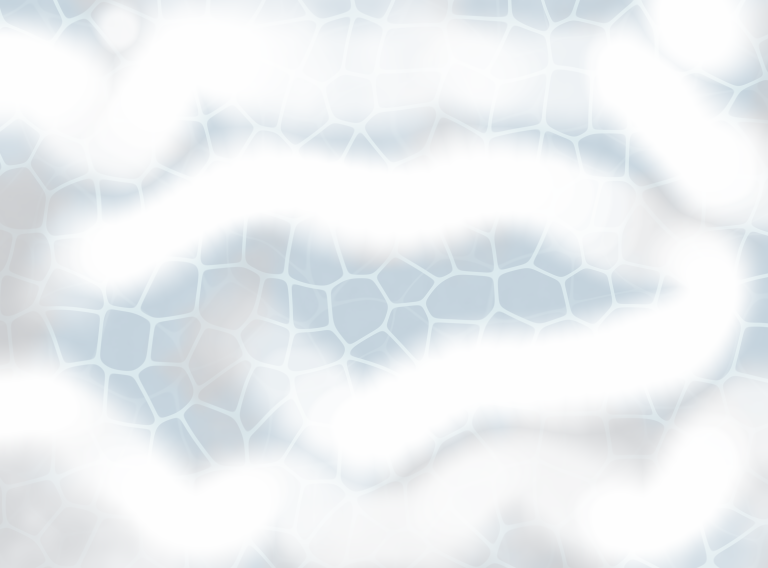
Reproduce this texture procedurally as a Shadertoy shader.

```glsl
// Soft white mist drifting in winding bands over pale blue-grey cells.
// The cells are a Voronoi net with rounded corners and fine bright walls;
// the bands are discs swept along three wavy paths, plus a noise veil.

vec2 hash2(vec2 p) {
    vec3 q = fract(p.xyx * vec3(0.1031, 0.1030, 0.0973));
    q += dot(q, q.yzx + 33.33);
    return fract((q.xx + q.yz) * q.zy);
}

float noise(vec2 p) {
    vec2 i = floor(p), f = fract(p);
    f = f * f * (3.0 - 2.0 * f);
    vec2 e = vec2(0.0, 1.0);
    return mix(mix(hash2(i).x, hash2(i + e.yx).x, f.x),
               mix(hash2(i + e.xy).x, hash2(i + e.yy).x, f.x), f.y);
}

float fbm(vec2 p) {
    float sum = 0.0, amp = 0.5;
    for (int i = 0; i < 4; i++) {
        sum += amp * noise(p);
        p = p * 2.03 + 17.1;
        amp *= 0.5;
    }
    return sum / 0.9375;
}

float bump(float x, float centre, float width) {
    float u = (x - centre) / width;
    return exp(-u * u);
}

// Distance to the cell walls; the soft minimum rounds the corners.
float wallDistance(vec2 p) {
    vec2 cell = floor(p), nearest = vec2(0.0), home = vec2(0.0);
    float best = 9.0;
    for (int j = -1; j <= 1; j++)
    for (int i = -1; i <= 1; i++) {
        vec2 c = cell + vec2(i, j);
        vec2 r = c + 0.12 + 0.76 * hash2(c) - p;
        if (dot(r, r) < best) { best = dot(r, r); nearest = r; home = c; }
    }
    float sum = 0.0;
    for (int j = -2; j <= 2; j++)
    for (int i = -2; i <= 2; i++) {
        vec2 c = home + vec2(i, j);
        vec2 r = c + 0.12 + 0.76 * hash2(c) - p;
        if (i != 0 || j != 0)
            sum += exp(-24.0 * dot(0.5 * (r + nearest), normalize(r - nearest)));
    }
    return -log(sum) / 24.0;
}

float walls(vec2 p, float scale, float width) {
    float blur = max(0.03, scale / iResolution.y);
    return 1.0 - smoothstep(width, width + blur, wallDistance(p * scale));
}

float puff(vec2 p, vec2 centre, float radius) {
    return 1.0 - smoothstep(0.35 * radius, radius, length(p - centre));
}

// Open ring with a wavy upper and lower arm.
vec2 ringPath(float t) {
    float a = mix(-2.28, 3.1, t);
    vec2 c = vec2(0.69, 0.49) + vec2(0.57, 0.18) * vec2(cos(a), sin(a));
    float upper = 0.028 * cos((c.x - 0.46) * 14.0) * smoothstep(0.0, 0.5, sin(a));
    float lower = 0.075 * cos((c.x - 0.65) * 13.0) * smoothstep(1.05, 0.55, c.x);
    c.y += sin(a) > 0.0 ? upper : -lower * smoothstep(0.0, 0.5, -sin(a));
    return c;
}

float upperPath(float x) {
    return 0.875 - 0.2 * smoothstep(1.08, 1.32, x) - 0.12 * bump(x, 0.2, 0.08)
         + 0.03 * bump(x, 0.34, 0.06);
}

float lowerPath(float x) {
    return 0.07 + 0.22 * smoothstep(0.38, 0.05, x) + 0.06 * bump(x, 0.47, 0.08)
         + 0.1 * bump(x, 0.92, 0.13) + 0.2 * smoothstep(1.13, 1.34, x);
}

float mist(vec2 p) {
    float cover = 0.0;
    for (int i = 0; i <= 80; i++) {
        float t = float(i) / 80.0;
        float x = mix(-0.03, 1.4, t);
        float ends = smoothstep(0.0, 0.12, t) * (1.0 - 0.55 * smoothstep(0.9, 0.99, t));
        float thin = 1.0 - 0.45 * bump(t, 0.54, 0.05);
        float uneven = 0.72 + 0.28 * smoothstep(0.3, 0.6, noise(vec2(x * 6.0, 4.0)));
        cover = max(cover, ends * thin * puff(p, ringPath(t), 0.118));
        cover = max(cover, uneven * puff(p, vec2(x, upperPath(x)), 0.125));
        cover = max(cover, uneven * puff(p, vec2(x, lowerPath(x)), 0.125));
    }
    cover = max(cover, puff(p, vec2(1.22, 0.96), 0.15));
    return max(cover, 0.8 * puff(p, vec2(0.21, 0.94), 0.06));
}

void mainImage(out vec4 fragColor, in vec2 fragCoord) {
    vec2 p = fragCoord / iResolution.y;
    vec2 sway = vec2(noise(p * 9.0), noise(p * 9.0 + 31.0)) - 0.5;

    // Patchy blue and warm grey ground
    float inside = puff(p, vec2(0.68, 0.48), 0.55);
    float blue = smoothstep(0.32, 0.65, fbm(p * 5.0 + 8.0) + 0.14 * inside);
    vec3 color = mix(vec3(0.805, 0.813, 0.823), vec3(0.77, 0.828, 0.868), blue);
    color += 0.012 * (fbm(p * 45.0) - 0.5);

    // Cell walls and fainter veins within the cells
    vec3 wallColor = vec3(0.865, 0.92, 0.935);
    float shown = mix(0.25, 0.95, blue);
    color = mix(color, wallColor, shown * walls(p + 0.02 * sway, 11.5, 0.022));
    color = mix(color, wallColor, 0.22 * shown * walls(p + 0.07 * sway + 5.3, 8.0, 0.005));

    // Thin veil towards top and bottom, then the dense bands
    float outer = smoothstep(0.14, 0.42, abs(p.y - 0.48));
    float veil = outer * smoothstep(0.25, 0.7, fbm(p * 4.0 + 2.0));
    color = mix(color, vec3(0.97, 0.975, 0.98), 0.75 * veil);
    color = mix(color, vec3(0.997), mist(p + 0.035 * sway));

    fragColor = vec4(color, 1.0);
}
```
